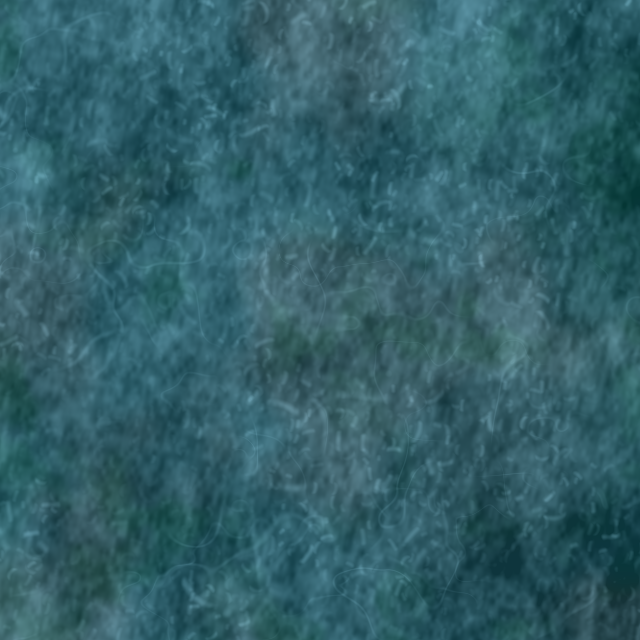
A three.js fragment shader for this texture:

```glsl
// Weathered teal plaster: cloudy mottling over a soft diagonal light, with fine
// steep grain, scattered pale flecks and thin curling fibres. Layers of value
// noise and cell-scattered strokes build one tone, which a colour ramp then dyes.

varying vec2 vUv;

const vec3 DEEP_TEAL = vec3(0.09, 0.27, 0.31);
const vec3 PALE_TEAL = vec3(0.29, 0.50, 0.56);
const vec3 GREY_TINT = vec3(0.045, -0.012, -0.025);
const vec3 GREEN_TINT = vec3(-0.025, 0.0, -0.04);

float hash(vec2 p) {
  vec3 q = fract(p.xyx * 0.1031);
  q += dot(q, q.yzx + 33.33);
  return fract((q.x + q.y) * q.z);
}

float noise(vec2 p) {
  vec2 cell = floor(p);
  vec2 f = fract(p);
  f = f * f * (3.0 - 2.0 * f);
  float low = mix(hash(cell), hash(cell + vec2(1.0, 0.0)), f.x);
  float high = mix(hash(cell + vec2(0.0, 1.0)), hash(cell + 1.0), f.x);
  return mix(low, high, f.y);
}

vec2 rotate(vec2 p, float angle) {
  float c = cos(angle);
  float s = sin(angle);
  return vec2(c * p.x - s * p.y, s * p.x + c * p.y);
}

// Three octaves, each turned so the lattice does not show
float fbm(vec2 p) {
  float sum = 0.0;
  float weight = 4.0 / 7.0;
  for (int i = 0; i < 3; i++) {
    sum += weight * noise(p);
    p = rotate(p, 0.65) * 2.03 + 17.3;
    weight *= 0.5;
  }
  return sum;
}

float glow(vec2 p, vec2 center, vec2 radius) {
  vec2 d = (p - center) / radius;
  return exp(-dot(d, d));
}

// Short, bent, mostly steep strokes, about one per grid cell
float flecks(vec2 p, float cells, float width, float seed) {
  vec2 grid = p * cells;
  vec2 home = floor(grid);
  float light = 0.0;
  for (int j = -1; j <= 1; j++) {
    for (int i = -1; i <= 1; i++) {
      vec2 cell = home + vec2(float(i), float(j));
      vec2 key = cell + seed;
      vec2 center = cell + vec2(hash(key), hash(key + 31.7));
      float lean = hash(key + 57.1) * 2.0 - 1.0;
      vec2 q = rotate(grid - center, 0.15 + 1.5 * lean * abs(lean));
      q.x += (hash(key + 73.9) - 0.5) * 1.6 * q.y * q.y;
      float halfLength = mix(0.08, 0.42, hash(key + 91.3));
      float d = length(vec2(q.x, max(abs(q.y) - halfLength, 0.0)));
      float strength = hash(key + 113.5);
      light = max(light, strength * strength * (1.0 - smoothstep(0.0, width, d)));
    }
  }
  return light;
}

// Thin contour lines of a warped noise field
float fibres(vec2 p, float scale, float width) {
  vec2 warp = vec2(noise(p * scale * 1.7), noise(p * scale * 1.7 + 41.0));
  float field = noise(p * scale + 1.3 * warp);
  return 1.0 - smoothstep(0.0, width, abs(field - 0.5));
}

// Broad light: bright upper left, dark right edge and corner, two pale stains
float lighting(vec2 p) {
  float light = 0.22 * (0.5 - p.x) + 0.12 * (p.y - 0.5);
  light += 0.22 * glow(p, vec2(0.02, 0.66), vec2(0.14, 0.12));
  light += 0.30 * glow(p, vec2(0.97, 0.46), vec2(0.13, 0.14));
  light += 0.12 * glow(p, vec2(0.1, 0.95), vec2(0.3, 0.25));
  light -= 0.24 * glow(p, vec2(0.97, 0.84), vec2(0.15, 0.26));
  light -= 0.26 * glow(p, vec2(0.98, 0.16), vec2(0.15, 0.12));
  return light;
}

void main() {
  vec2 p = vUv;
  vec2 steep = rotate(p, 0.2) * vec2(1.25, 0.8);

  // Cloudy mottling and fine grain
  float tone = 0.42 + lighting(p);
  tone += 0.85 * (fbm(steep * 4.5 + 8.0) - 0.5);
  tone += 1.0 * (fbm(steep * 17.0 + 23.0) - 0.5);
  tone += 0.38 * (noise(steep * 62.0) - 0.5);
  tone += 0.36 * (noise(steep * 112.0 + 5.0) - 0.5);

  // Pale strokes gather in worn patches
  float worn = smoothstep(0.36, 0.64, fbm(p * 6.0 + 61.0));
  float strokes = 0.55 * flecks(p, 15.0, 0.13, 3.0);
  strokes += 0.50 * flecks(p, 29.0, 0.19, 211.0);
  strokes += 0.42 * flecks(p, 52.0, 0.28, 409.0);
  tone += strokes * mix(0.35, 1.0, worn);
  float threads = fibres(p + 3.0, 8.0, 0.035) + 0.7 * fibres(p + 7.0, 15.0, 0.06);
  tone += 0.24 * threads * smoothstep(0.5, 0.68, fbm(p * 7.0 + 95.0));

  // Dye the tone, drifting towards grey and green
  vec3 color = mix(DEEP_TEAL, PALE_TEAL, clamp(tone, -0.25, 1.45));
  float grey = smoothstep(0.42, 0.7, fbm(p * 4.0 + 131.0));
  grey += 0.7 * glow(p, vec2(0.76, 0.36), vec2(0.2, 0.3));
  float green = smoothstep(0.5, 0.75, fbm(p * 11.0 + 157.0));
  green += 0.6 * glow(p, vec2(1.0, 0.75), vec2(0.2, 0.4));
  color += GREY_TINT * min(grey, 1.0) + GREEN_TINT * min(green, 1.0) * (1.0 - 0.6 * worn);
  gl_FragColor = vec4(color, 1.0);
}
```
